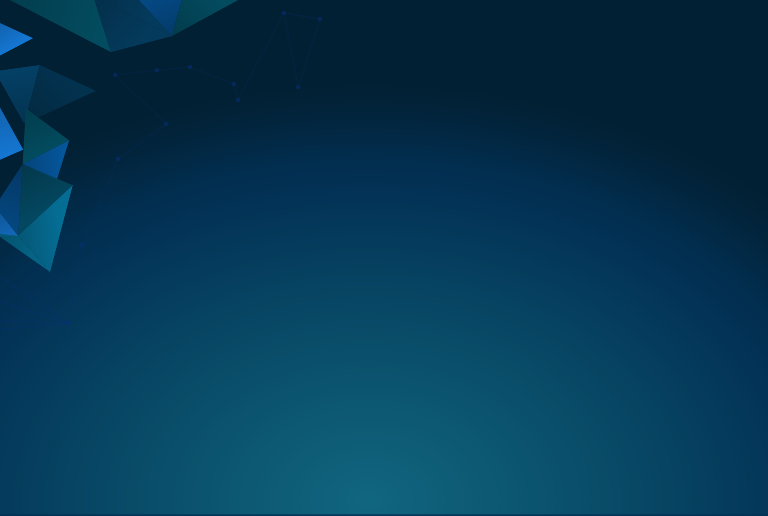
Write a Shadertoy shader that draws this background.

```glsl
const vec3 GLOW = vec3(0.067, 0.400, 0.500);
const vec3 SEA = vec3(0.035, 0.300, 0.410);
const vec3 NAVY = vec3(0.008, 0.190, 0.330);
const vec3 NIGHT = vec3(0.008, 0.125, 0.200);
const vec3 TEAL = vec3(0.010, 0.280, 0.350);
const vec3 CYAN = vec3(0.020, 0.410, 0.550);
const vec3 BLUE = vec3(0.020, 0.320, 0.580);
const vec3 AZURE = vec3(0.080, 0.450, 0.800);
const vec3 SLATE = vec3(0.015, 0.215, 0.340);
const vec3 WIRE = vec3(0.020, 0.180, 0.480);

// Elliptical glow rising from the lower edge
vec3 backdrop(vec2 uv, vec2 centre, float stretch) {
    vec2 d = uv - centre;
    float r = length(vec2(d.x / stretch, d.y));
    vec3 col = mix(GLOW, SEA, clamp(r / 0.32, 0.0, 1.0));
    col = mix(col, NAVY, clamp((r - 0.32) / 0.30, 0.0, 1.0));
    return mix(col, NIGHT, smoothstep(0.60, 0.83, r));
}

float edgeDistance(vec2 p, vec2 a, vec2 b, float side) {
    vec2 e = b - a;
    return side * dot(p - a, normalize(vec2(e.y, -e.x)));
}

float triangleDistance(vec2 p, vec2 a, vec2 b, vec2 c) {
    float side = sign((b.x - a.x) * (c.y - a.y) - (b.y - a.y) * (c.x - a.x));
    return max(edgeDistance(p, a, b, side),
           max(edgeDistance(p, b, c, side), edgeDistance(p, c, a, side)));
}

float segmentDistance(vec2 p, vec2 a, vec2 b) {
    vec2 d = b - a;
    return length(p - a - d * clamp(dot(p - a, d) / dot(d, d), 0.0, 1.0));
}

// Translucent facet, shaded from its first corner to the opposite side
vec3 facet(vec3 under, vec2 p, float aa, vec2 a, vec2 b, vec2 c, vec3 tint) {
    float cover = smoothstep(0.5 * aa, -0.5 * aa, triangleDistance(p, a, b, c));
    vec2 axis = 0.5 * (b + c) - a;
    float along = clamp(dot(p - a, axis) / dot(axis, axis), 0.0, 1.0);
    return mix(under, tint * mix(0.88, 1.12, along), 0.9 * cover);
}

vec3 wire(vec3 under, vec2 p, float aa, vec2 a, vec2 b, float strength) {
    float d = segmentDistance(p, a, b);
    return mix(under, WIRE, strength * smoothstep(aa, 0.0, d - 0.04));
}

// Faint linked nodes and a fan of threads
vec3 network(vec3 col, vec2 p, float aa) {
    vec2 nodes[12] = vec2[12](
        vec2(62, 3.7), vec2(57.8, 16.9), vec2(55, 2.5), vec2(46.1, 19.4),
        vec2(45.3, 16.3), vec2(36.8, 13), vec2(30.4, 13.6), vec2(22.3, 14.5),
        vec2(32.2, 24), vec2(22.9, 30.8), vec2(15.9, 47.5), vec2(13.2, 62.6));
    for (int i = 0; i < 12; i++) {
        if (i > 0) col = wire(col, p, aa, nodes[i - 1], nodes[i], 0.16);
        float dotShape = smoothstep(0.5 * aa, -0.5 * aa, length(p - nodes[i]) - 0.42);
        col = mix(col, WIRE, 0.5 * dotShape);
    }
    for (int i = 0; i < 4; i++) {
        float drop = 64.0 - 11.0 * pow(float(i) / 3.0, 1.6);
        col = wire(col, p, aa, nodes[11], vec2(-1.0, drop), 0.28);
    }
    return wire(col, p, aa, nodes[0], nodes[2], 0.2);
}

// Faceted cluster hanging from the top edge
vec3 topCrystal(vec3 col, vec2 p, float aa) {
    vec2 tip = vec2(33.3, 7), low = vec2(21.5, 10.1), root = vec2(18, -1);
    vec2 left = vec2(26, -1), right = vec2(35.5, -1);
    col = facet(col, p, aa, vec2(0, -1), root, low, TEAL);
    col = facet(col, p, aa, root, left, tip, SLATE);
    col = facet(col, p, aa, root, tip, low, SLATE);
    col = facet(col, p, aa, tip, left, right, BLUE * 0.85);
    return facet(col, p, aa, tip, right, vec2(48, -1), TEAL);
}

// Faceted cluster along the left edge
vec3 sideCrystal(vec3 col, vec2 p, float aa) {
    vec2 crest = vec2(7.7, 12.6), waist = vec2(4.7, 24);
    vec2 shoulder = vec2(13.4, 27.2), core = vec2(4.4, 31.8);
    vec2 hip = vec2(14.1, 35.9), knee = vec2(3.5, 45.7);
    vec2 foot = vec2(9.7, 52.7), rim = vec2(-1, 40);
    col = facet(col, p, aa, vec2(-1, 4), vec2(6.4, 7.4), vec2(-1, 11.3), AZURE);
    col = facet(col, p, aa, waist, vec2(-1, 13.8), crest, SLATE * 1.1);
    col = facet(col, p, aa, waist, crest, vec2(18.6, 17.6), SLATE * 0.85);
    col = facet(col, p, aa, vec2(5, 21), shoulder, core, TEAL);
    col = facet(col, p, aa, vec2(-1, 19), vec2(4.5, 29), vec2(-1, 31.4), AZURE);
    col = facet(col, p, aa, core, shoulder, vec2(11, 34.9), BLUE);
    col = facet(col, p, aa, core, rim, knee, BLUE * 0.8);
    col = facet(col, p, aa, rim, knee, vec2(-1, 45.7), AZURE * 0.85);
    col = facet(col, p, aa, core, hip, knee, mix(TEAL, SLATE, 0.3));
    col = facet(col, p, aa, knee, hip, foot, CYAN);
    return facet(col, p, aa, vec2(-1, 45.2), knee, foot, mix(TEAL, CYAN, 0.7));
}

void mainImage(out vec4 fragColor, in vec2 fragCoord) {
    vec2 uv = fragCoord / iResolution.y;
    // Percent of the height, measured down from the top left
    vec2 p = 100.0 * vec2(uv.x, 1.0 - uv.y);
    float aa = 100.0 / iResolution.y;

    vec3 col = backdrop(uv, vec2(0.715, 0.03), 1.4);
    col = network(col, p, aa);
    col = topCrystal(col, p, aa);
    col = sideCrystal(col, p, aa);

    // Thin dark lower border
    col = mix(col, NAVY, 0.8 * smoothstep(0.005, 0.002, uv.y));
    fragColor = vec4(col, 1.0);
}
```
